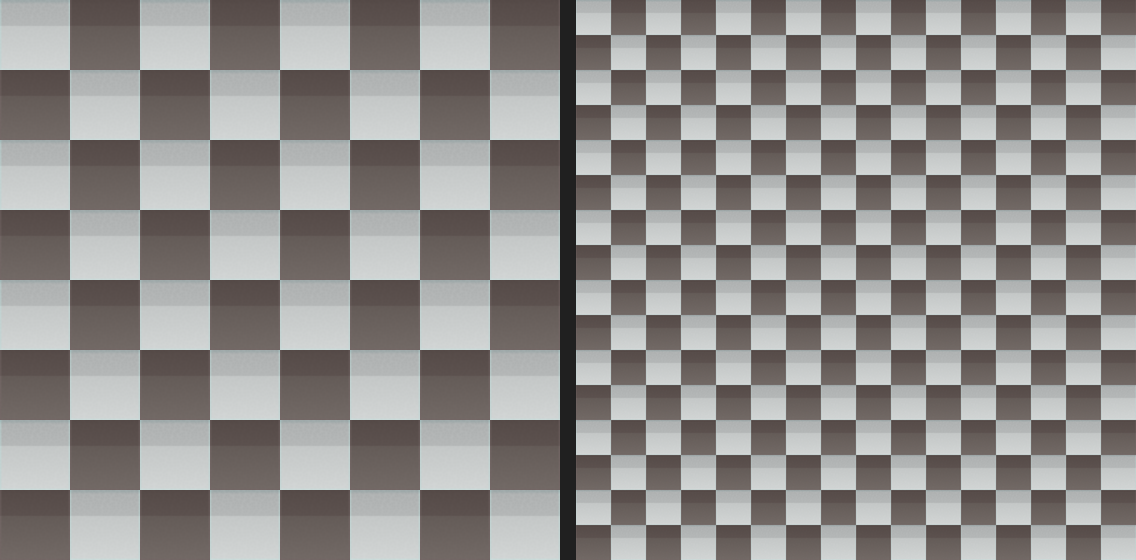
Left, the tile; right, the same tile 2 across and 2 down.
This pattern is drawn by a Shadertoy shader. Its source:

```glsl
// Checkerboard of glossy pale and brown tiles with stepped shading, thin rims and faint grain.
#define TILES 8.0
#define BAND 0.372
#define RIM 0.022
#define GRAIN_CELLS 24.0
#define GRAIN_AMOUNT 0.022
#define SOFTNESS 0.0021
#define PALE_TOP vec3(0.695, 0.706, 0.706)
#define PALE_LOW vec3(0.795, 0.808, 0.806)
#define PALE_RIM vec3(0.755, 0.835, 0.830)
#define BROWN_TOP vec3(0.348, 0.306, 0.295)
#define BROWN_LOW vec3(0.420, 0.386, 0.371)
#define BROWN_RIM vec3(0.450, 0.400, 0.395)

vec2 hash2(vec2 p) {
    vec3 q = fract(p.xyx * vec3(0.1031, 0.1030, 0.0973));
    q += dot(q, q.yzx + 33.33);
    return fract((q.xx + q.yz) * q.zy);
}

// Distance to the nearest scattered point, wrapping at each tile edge.
float cellular(vec2 p) {
    vec2 cell = floor(p);
    float nearest = 2.0;
    for (int y = -1; y <= 1; y++) {
        for (int x = -1; x <= 1; x++) {
            vec2 neighbour = cell + vec2(x, y);
            vec2 point = neighbour + hash2(mod(neighbour, GRAIN_CELLS));
            nearest = min(nearest, length(point - p));
        }
    }
    return nearest;
}

vec3 tileColor(vec2 p) {
    vec2 id = floor(p);
    vec2 local = fract(p);
    float depth = 1.0 - local.y;
    float pale = mod(id.x + id.y, 2.0);

    // Two vertical ramps meeting at a crisp step
    float lower = smoothstep(BAND - 0.012, BAND + 0.012, depth);
    float ramp = mix(depth / BAND - 0.5, (depth - BAND) / (1.0 - BAND) - 0.5, lower);
    vec3 top = mix(BROWN_TOP, PALE_TOP, pale);
    vec3 low = mix(BROWN_LOW, PALE_LOW, pale);
    vec3 color = mix(top + 0.025 * ramp, low + 0.055 * ramp, lower);

    // Side and bottom rims; the upper rim is a dim line
    vec3 rimColor = mix(BROWN_RIM, PALE_RIM, pale);
    float side = min(local.x, 1.0 - local.x);
    float sideRim = 1.0 - smoothstep(RIM * 0.3, RIM * 1.5, side);
    float bottomRim = 1.0 - smoothstep(RIM * 0.3, RIM * 1.5, local.y);
    float topRim = 1.0 - smoothstep(RIM * 0.5, RIM * 3.0, depth);
    color = mix(color, rimColor - 0.04 * (1.0 - lower), 0.75 * sideRim);
    color = mix(color, rimColor + 0.025 * pale, 0.75 * bottomRim);
    color -= topRim * mix(vec3(0.005), vec3(0.060, 0.030, 0.028), pale);
    return color;
}

void mainImage(out vec4 fragColor, in vec2 fragCoord) {
    vec2 uv = fragCoord / iResolution.xy;
    vec2 footprint = max(1.0 / iResolution.xy, vec2(SOFTNESS));

    // Box-filtered tiles
    vec3 color = vec3(0.0);
    for (int y = 0; y < 4; y++) {
        for (int x = 0; x < 4; x++) {
            vec2 offset = (vec2(x, y) - 1.5) / 4.0;
            color += tileColor((uv + offset * footprint) * TILES);
        }
    }
    color /= 16.0;

    // Short horizontal flecks, stronger on pale tiles and near their tops
    vec2 p = uv * TILES;
    float pale = mod(floor(p.x) + floor(p.y), 2.0);
    float fleck = cellular(fract(p) * GRAIN_CELLS) - 0.45;
    float strength = mix(0.45, 0.6 + 0.6 * smoothstep(0.6, 0.85, fract(p.y)), pale);
    color += GRAIN_AMOUNT * strength * fleck;

    fragColor = vec4(color, 1.0);
}
```
